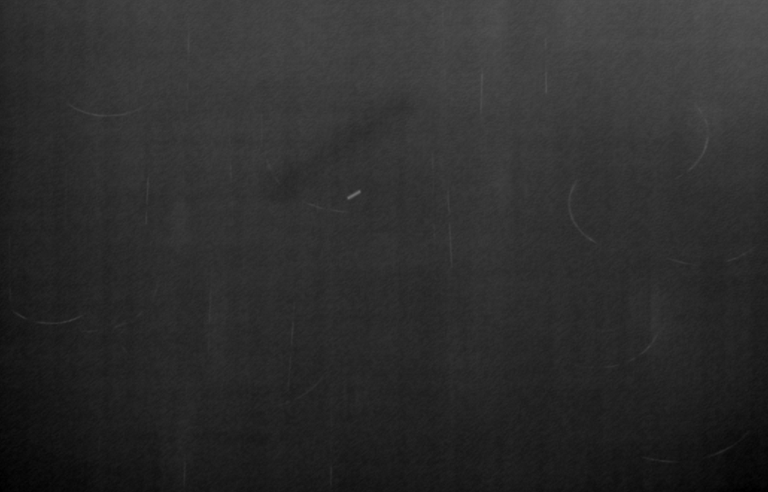
Write a WebGL 1 fragment shader that draws this texture.

```glsl
precision highp float;
// A worn blackboard: a grey slope of light, darker at the foot and sides,
// with layered noise for wiped chalk dust and grain, and loops that
// scatter faint rubbed patches, upright scratches and chalk arcs.

uniform vec2 u_resolution;

float hash(vec2 p) {
  return fract(sin(dot(p, vec2(127.1, 311.7))) * 43758.5453);
}

float noise(vec2 p) {
  vec2 i = floor(p), f = fract(p);
  f = f * f * (3.0 - 2.0 * f);
  return mix(mix(hash(i), hash(i + vec2(1.0, 0.0)), f.x),
             mix(hash(i + vec2(0.0, 1.0)), hash(i + vec2(1.0, 1.0)), f.x), f.y);
}

float fbm(vec2 p) {
  float sum = 0.0, amp = 0.5;
  for (int i = 0; i < 5; i++) {
    sum += amp * noise(p);
    p = mat2(1.6, 1.2, -1.2, 1.6) * p + 7.3;
    amp *= 0.5;
  }
  return sum;
}

float segment(vec2 p, vec2 a, vec2 b) {
  vec2 ab = b - a;
  return length(p - a - ab * clamp(dot(p - a, ab) / dot(ab, ab), 0.0, 1.0));
}

// Soft chalk line around distance zero.
float stroke(float d, float width) {
  return exp(-d * d / (width * width));
}

// Broad light: bright at the upper right, dim at the foot and sides.
float boardLight(vec2 uv) {
  float light = mix(0.125, 0.246, uv.y);
  light += 0.065 * smoothstep(0.55, 1.0, uv.y) * smoothstep(0.1, 1.0, uv.x);
  light -= 0.075 * exp(-uv.x * 8.0);
  light -= 0.085 * exp((uv.x - 1.0) * 7.0) * (1.0 - uv.y);
  light -= 0.025 * exp(-uv.y * 9.0);
  return light;
}

// Pale upright patches where chalk was rubbed off.
float rubbedPatches(vec2 p, float aspect) {
  float sum = 0.0;
  float streaks = noise(vec2(p.x * 110.0, p.y * 5.0));
  for (int i = 0; i < 12; i++) {
    float k = float(i);
    vec2 center = vec2(hash(vec2(k, 1.0)) * aspect, hash(vec2(k, 2.0)));
    vec2 size = vec2(0.02 + 0.03 * hash(vec2(k, 3.0)), 0.05 + 0.07 * hash(vec2(k, 4.0)));
    vec2 q = (p - center) / size;
    sum += exp(-dot(q, q)) * (0.3 + 0.7 * streaks);
  }
  return sum;
}

// Long thin scratches, nearly vertical.
float scratches(vec2 p, float aspect) {
  float sum = 0.0;
  for (int i = 0; i < 20; i++) {
    float k = float(i) + 40.0;
    vec2 mid = vec2(hash(vec2(k, 1.0)) * aspect, hash(vec2(k, 2.0)));
    float reach = 0.03 + 0.12 * hash(vec2(k, 3.0));
    vec2 q = p - mid;
    float lean = 0.16 * (hash(vec2(k, 4.0)) - 0.5);
    float ends = 1.0 - smoothstep(0.4, 1.0, abs(q.y) / reach);
    sum += stroke(q.x - lean * q.y, 0.0024) * ends * (0.2 + 0.8 * hash(vec2(k, 5.0)));
  }
  return sum;
}

// Broken chalk curves, mostly sagging like hand-drawn bows.
float chalkArcs(vec2 p, float aspect) {
  float sum = 0.0;
  for (int i = 0; i < 15; i++) {
    float k = float(i) + 80.0;
    vec2 center = vec2(hash(vec2(k, 1.0)) * aspect, hash(vec2(k, 2.0)));
    float radius = 0.03 + 0.11 * hash(vec2(k, 3.0));
    float turn = -1.57 + 3.0 * (hash(vec2(k, 4.0)) - 0.5);
    vec2 q = (p - center) * vec2(0.75, 1.0);
    float facing = dot(q / max(length(q), 0.001), vec2(cos(turn), sin(turn)));
    float span = smoothstep(0.5, 0.9, facing);
    sum += stroke(length(q) - radius, 0.0024) * span * (0.25 + 0.75 * hash(vec2(k, 5.0)));
  }
  return sum;
}

void main() {
  vec2 uv = gl_FragCoord.xy / u_resolution;
  float aspect = u_resolution.x / u_resolution.y;
  vec2 p = gl_FragCoord.xy / u_resolution.y;

  // Light, cloudy dust and wiping marks
  float tone = boardLight(uv);
  tone += 0.05 * (fbm(p * 4.0) - 0.48);
  tone += 0.016 * (noise(vec2(p.x * 60.0, p.y * 3.0)) - 0.5);
  tone += 0.012 * (noise(vec2(p.x * 4.0, p.y * 45.0)) - 0.5);
  tone += 0.03 * rubbedPatches(p, aspect);

  // Dark diagonal smudge
  tone -= 0.028 * stroke(segment(p, vec2(0.57, 0.62), vec2(0.81, 0.78)), 0.032);

  // Chalk marks, broken up by the rough surface
  float wear = smoothstep(0.2, 0.8, noise(p * 45.0)) * (0.5 + 0.5 * noise(p * 190.0));
  tone += wear * (0.075 * scratches(p, aspect) + 0.11 * chalkArcs(p, aspect));
  tone += 0.24 * stroke(segment(p, vec2(0.709, 0.598), vec2(0.73, 0.61)), 0.0035);

  // Fine slanted grain
  vec2 slant = mat2(0.8, -0.6, 0.6, 0.8) * p;
  tone += 0.026 * (noise(slant * vec2(130.0, 270.0)) - 0.5);
  tone += 0.022 * (noise(p * 330.0) - 0.5);

  gl_FragColor = vec4(vec3(clamp(tone, 0.0, 1.0)), 1.0);
}
```
